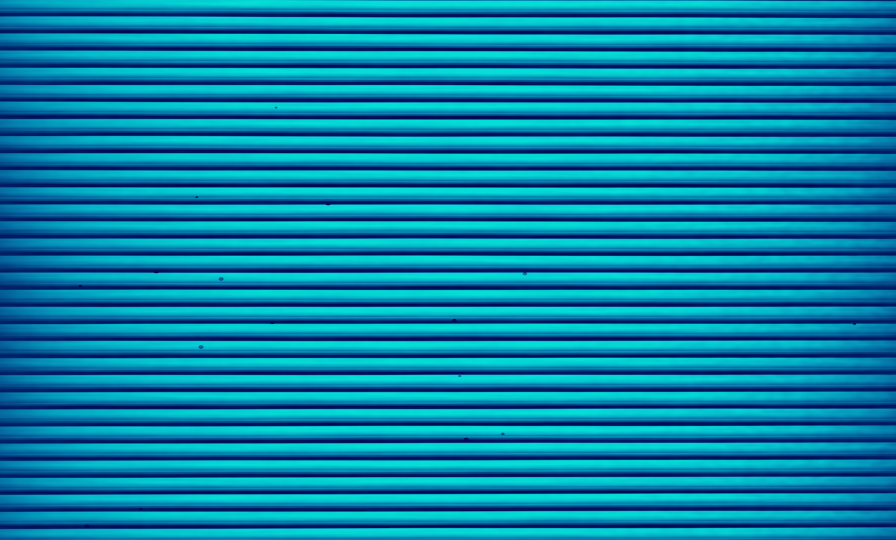
Reproduce this texture procedurally as a WebGL 2 fragment shader.

```glsl
#version 300 es
precision highp float;
// Horizontal ribbed shutter: rounded turquoise slats with dark blue gaps and shaded sides.

uniform vec2 u_resolution;
out vec4 fragColor;

const float SLATS = 31.7;         // repeats over the height
const float FIRST_EDGE = 0.96;    // top of the first full slat, in slats
const float FAN = 0.10;           // slight spread of the slats, in slats
const float GROOVE_AT = 0.70;     // thin light ridge within a slat
const float GROOVE_WIDTH = 0.025;
const float LEFT_SHADE = 0.50;
const float RIGHT_SHADE = 0.42;
const float SIDE_REACH = 0.085;
const float STREAK = 0.09;        // brushed wear
const float SPECK_CELLS = 9.0;
const float SPECK_CHANCE = 0.10;
const vec3 DEEP_BLUE = vec3(0.01, 0.15, 0.42);
const vec3 TURQUOISE = vec3(0.02, 0.84, 0.83);
const vec3 MID_TINT = vec3(0.02, 0.0, 0.20);

float hash(vec2 p) {
  vec3 q = fract(p.xyx * vec3(0.1031, 0.1030, 0.0973));
  q += dot(q, q.yzx + 33.33);
  return fract((q.x + q.y) * q.z);
}

float cornerSlope(vec2 cell, vec2 offset) {
  float angle = 6.2832 * hash(cell);
  return dot(vec2(cos(angle), sin(angle)), offset);
}

float gradientNoise(vec2 p) {
  vec2 i = floor(p), f = fract(p);
  vec2 u = f * f * f * (f * (f * 6.0 - 15.0) + 10.0);
  vec2 e = vec2(1.0, 0.0);
  float low = mix(cornerSlope(i, f), cornerSlope(i + e.xy, f - e.xy), u.x);
  float high = mix(cornerSlope(i + e.yx, f - e.yx), cornerSlope(i + e.xx, f - e.xx), u.x);
  return mix(low, high, u.y);
}

// Light across one slat: 0 at its top edge, 1 at the gap below.
float slatLight(float v, float variation, float pixel) {
  float bend = 0.03 * variation;
  float light = 1.03;
  light -= 0.20 * smoothstep(0.30, 0.52, v + bend);
  light -= 0.38 * smoothstep(0.46, 0.66, v + bend);
  light -= 0.24 * smoothstep(0.66, 0.80, v);
  light -= 0.33 * smoothstep(0.80, 0.90, v);
  float ridge = abs(v - GROOVE_AT + bend);
  light += 0.16 * (1.0 - smoothstep(GROOVE_WIDTH, GROOVE_WIDTH + pixel, ridge));
  return mix(-0.12, light, smoothstep(0.0, max(0.10, pixel), v));
}

// Loss of light toward both sides, deepest on the left below the middle.
float sideShade(vec2 uv) {
  float belly = exp(-pow((uv.y - 0.45) / 0.36, 2.0));
  float left = LEFT_SHADE * mix(0.65, 1.1, belly) * exp(-uv.x / SIDE_REACH);
  float right = RIGHT_SHADE * mix(0.8, 1.05, belly) * exp((uv.x - 1.0) / SIDE_REACH);
  float broad = 0.13 * pow(abs(2.0 * uv.x - 1.0), 2.0);
  return left + right + broad;
}

// Small dark chips scattered one to a cell.
float specks(vec2 p, float pixel) {
  vec2 cell = floor(p * SPECK_CELLS);
  vec2 centre = 0.2 + 0.6 * vec2(hash(cell + 17.0), hash(cell + 43.0));
  vec2 offset = (fract(p * SPECK_CELLS) - centre) / SPECK_CELLS;
  float radius = 0.0007 + 0.0018 * hash(cell + 71.0);
  float present = step(hash(cell + 5.0), SPECK_CHANCE);
  return present * (1.0 - smoothstep(radius, radius + pixel, length(offset * vec2(0.7, 1.0))));
}

void main() {
  vec2 uv = gl_FragCoord.xy / u_resolution;
  vec2 p = gl_FragCoord.xy / u_resolution.y;
  float pixel = 1.0 / u_resolution.y;

  // Slat number and position, counted from the top
  float rows = (1.0 - uv.y) * SLATS - FIRST_EDGE;
  rows += FAN * (uv.x - 0.5) * (1.0 - 2.0 * uv.y);
  rows += 0.03 * gradientNoise(vec2(p.x * 2.0, floor(rows) * 0.7));
  float slat = floor(rows);
  float v = fract(rows);
  float variation = hash(vec2(slat + 9.0, 3.0)) - 0.5;

  // Slat relief under uneven light
  float light = slatLight(v, variation, SLATS * pixel);
  light *= 1.0 - sideShade(uv);
  light += 0.04 * variation;

  // Brushed streaks, mottling and chips
  float streak = gradientNoise(vec2(p.x * 7.0 + slat * 13.7, rows * 5.0));
  float mottle = gradientNoise(p * vec2(45.0, 90.0));
  float worn = smoothstep(0.55, 1.0, uv.x) * smoothstep(0.9, 0.2, v);
  light += STREAK * streak + mottle * mix(0.03, 0.10, worn);
  light -= 0.55 * specks(p, pixel);

  light = clamp(light, -0.16, 1.04);
  vec3 colour = mix(DEEP_BLUE, TURQUOISE, light) + MID_TINT * light * (1.0 - light);
  fragColor = vec4(clamp(colour, 0.0, 1.0), 1.0);
}
```
